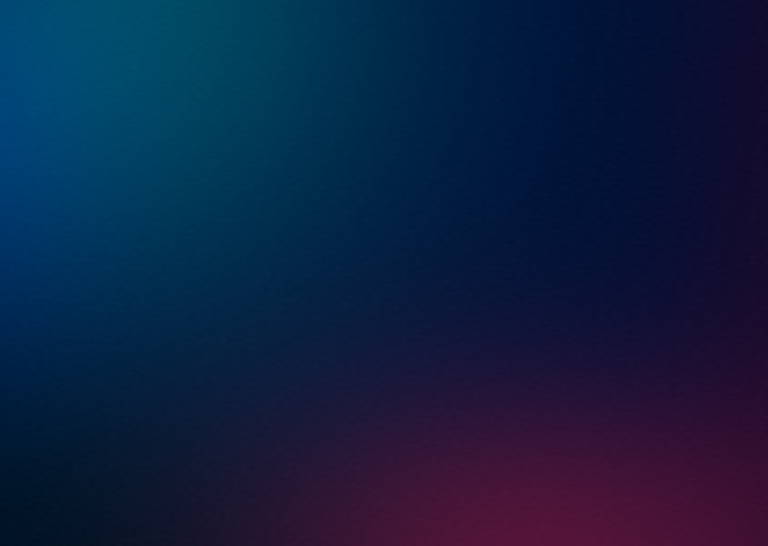
A Shadertoy shader for this background:

```glsl
const vec3 NIGHT = vec3(0.0, 0.055, 0.205);

// Light added or removed by each glow
const vec3 TEAL = vec3(0.0, 0.24, 0.185);
const vec3 AZURE = vec3(0.0, 0.03, 0.135);
const vec3 CRIMSON = vec3(0.335, 0.022, 0.015);
const vec3 VIOLET = vec3(0.085, -0.015, -0.035);
const vec3 SHADE = vec3(-0.02, 0.0, -0.08);

// Glow places and radii, as fractions of the canvas
const vec2 TEAL_AT = vec2(0.16, 1.0);
const vec2 TEAL_SIZE = vec2(0.40, 0.62);
const vec2 AZURE_AT = vec2(-0.05, 0.74);
const vec2 AZURE_SIZE = vec2(0.20, 0.40);
const vec2 CRIMSON_AT = vec2(0.70, -0.03);
const vec2 CRIMSON_SIZE = vec2(0.41, 0.33);
const vec2 VIOLET_AT = vec2(1.06, 0.60);
const vec2 VIOLET_SIZE = vec2(0.17, 0.90);
const vec2 SHADE_AT = vec2(0.0, 0.0);
const vec2 SHADE_SIZE = vec2(0.40, 0.30);

// Paper grain: cells per canvas height, and strength
const vec2 GRAIN_CELLS = vec2(75.0, 150.0);
const float GRAIN_STRENGTH = 0.014;

float glow(vec2 uv, vec2 centre, vec2 size) {
    vec2 d = (uv - centre) / size;
    return exp(-dot(d, d));
}

vec2 hashGradient(vec2 cell) {
    vec3 p = fract(cell.xyx * vec3(0.1031, 0.1030, 0.0973));
    p += dot(p, p.yzx + 33.33);
    return 2.0 * fract((p.xx + p.yz) * p.zy) - 1.0;
}

float gradientNoise(vec2 p) {
    vec2 cell = floor(p);
    vec2 f = fract(p);
    vec2 blend = f * f * f * (f * (f * 6.0 - 15.0) + 10.0);
    vec2 e = vec2(1.0, 0.0);
    float a = dot(hashGradient(cell), f);
    float b = dot(hashGradient(cell + e.xy), f - e.xy);
    float c = dot(hashGradient(cell + e.yx), f - e.yx);
    float d = dot(hashGradient(cell + e.xx), f - e.xx);
    return mix(mix(a, b, blend.x), mix(c, d, blend.x), blend.y);
}

void mainImage(out vec4 fragColor, in vec2 fragCoord) {
    vec2 uv = fragCoord / iResolution.xy;

    // Overlapping soft lights
    vec3 color = NIGHT;
    color += TEAL * glow(uv, TEAL_AT, TEAL_SIZE);
    color += AZURE * glow(uv, AZURE_AT, AZURE_SIZE);
    color += CRIMSON * glow(uv, CRIMSON_AT, CRIMSON_SIZE);
    color += VIOLET * glow(uv, VIOLET_AT, VIOLET_SIZE);
    color += SHADE * glow(uv, SHADE_AT, SHADE_SIZE);

    // Fine sideways grain
    vec2 grainPos = fragCoord / iResolution.y * GRAIN_CELLS;
    color += GRAIN_STRENGTH * gradientNoise(grainPos);

    fragColor = vec4(clamp(color, 0.0, 1.0), 1.0);
}
```
